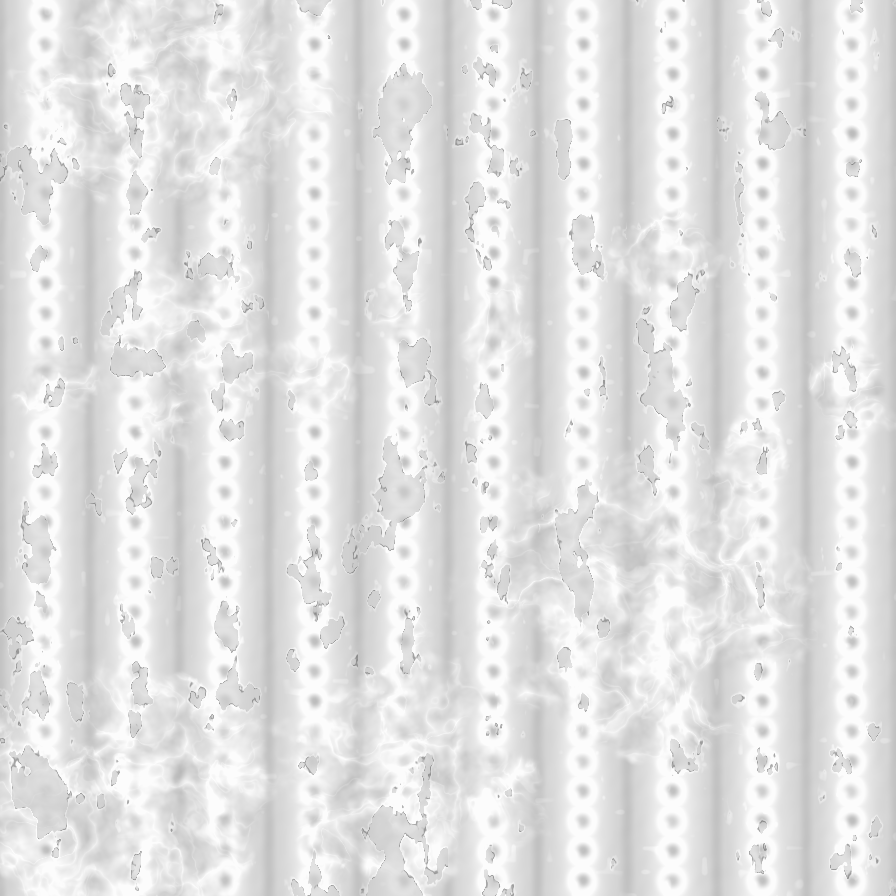
Write a Shadertoy shader that draws this texture map.

```glsl
const float COLUMNS = 10.0;
const float ROWS = 30.0;

float hash(vec2 p) {
    vec3 h = fract(p.xyx * 0.1031);
    h += dot(h, h.yzx + 33.33);
    return fract((h.x + h.y) * h.z);
}

float noise(vec2 p) {
    vec2 i = floor(p), f = fract(p);
    f = f * f * (3.0 - 2.0 * f);
    return mix(mix(hash(i), hash(i + vec2(1, 0)), f.x),
               mix(hash(i + vec2(0, 1)), hash(i + vec2(1, 1)), f.x), f.y);
}

float fbm(vec2 p) {
    float sum = 0.0, amp = 0.53;
    for (int i = 0; i < 4; i++) {
        sum += amp * noise(p);
        p = mat2(1.6, 1.2, -1.2, 1.6) * p + 17.3;
        amp *= 0.5;
    }
    return sum;
}

float bell(float x, float width) {
    return exp(-x * x / (width * width));
}

// Gap between the nearest two cell points; zero on cell borders
float cellGap(vec2 p) {
    vec2 id = floor(p);
    float first = 8.0, second = 8.0;
    for (int y = -1; y <= 1; y++)
    for (int x = -1; x <= 1; x++) {
        vec2 c = id + vec2(x, y);
        float d = length(c + vec2(hash(c), hash(c + 41.7)) - p);
        second = min(second, max(first, d));
        first = min(first, d);
    }
    return second - first;
}

float patchCover(vec2 p, vec2 center, float radius) {
    return 1.0 - length(p - center) / radius;
}

// Broad worn regions, plus small ones scattered along the columns
float crustMask(vec2 p) {
    float cover = patchCover(p, vec2(0.73, 0.34), 0.18);
    cover = max(cover, patchCover(p, vec2(0.20, 0.92), 0.17));
    cover = max(cover, patchCover(p, vec2(0.13, 0.08), 0.17));
    cover = max(cover, patchCover(p, vec2(0.45, 0.14), 0.13));
    cover = max(cover, patchCover(p, vec2(0.21, 0.62), 0.09));
    for (float i = 0.0; i < COLUMNS; i++) {
        vec2 center = vec2((i + 0.5) / COLUMNS, hash(vec2(i, 7.0)));
        cover = max(cover, patchCover(p, center, 0.03 + 0.04 * hash(vec2(i, 19.0))));
    }
    return smoothstep(0.0, 0.35, cover + 1.5 * (fbm(p * 17.0) - 0.5));
}

// Pale veins around smooth grey hollows
float crustTone(vec2 p) {
    vec2 warp = vec2(fbm(p * 15.0), fbm(p * 15.0 + 53.0)) - 0.5;
    float gap = cellGap(p * 12.0 + warp * 2.2);
    float relief = fbm(p * 30.0 + warp) - fbm(p * 30.0 + warp + vec2(0.25, -0.2));
    float crease = bell(fbm(p * 24.0 + warp * 3.0) - 0.5, 0.035);
    return 0.895 + 0.085 * exp(-gap * 8.0) + 0.045 * crease
         - 0.055 * smoothstep(0.1, 0.6, gap) + 0.28 * relief;
}

// Corrugation: pale crest at zero, dark groove at one half
float foldTone(float d) {
    return 0.928 - 0.095 * smoothstep(0.07, 0.42, d) - 0.07 * smoothstep(0.39, 0.5, d);
}

// Bright scalloped chain with a shaded dimple; q spans one row spacing
float beadTone(vec2 q, float variation) {
    float r = length(q);
    float chain = 0.025 * bell(q.x, 0.5) + 0.065 * bell(r - 0.43, 0.14);
    vec2 shift = vec2(0.05, 0.04) * (variation - 0.3);
    float dimple = smoothstep(0.32, 0.04, length(q - shift));
    float glint = bell(length(q - vec2(-0.17, -0.07)), 0.13);
    return chain - (0.12 + 0.10 * variation) * dimple + 0.07 * glint;
}

// Positive inside flaked paint, which clings to the crests
float chipField(vec2 p, float x, float column) {
    float gate = noise(vec2(column * 7.3, p.y * 8.0)) - 0.5;
    return fbm(p * vec2(46.0, 27.0) + 9.0) + 0.36 * gate - 0.15 * abs(x) - 0.61;
}

void mainImage(out vec4 fragColor, in vec2 fragCoord) {
    vec2 p = fragCoord / iResolution.xy;
    vec2 grid = vec2(COLUMNS, ROWS);
    vec2 id = floor(p * grid);
    vec2 cell = fract(p * grid) - 0.5;
    vec2 q = cell * vec2(ROWS / COLUMNS, 1.0);

    // Folds and beads
    float wobble = 0.05 * (noise(p * vec2(30.0, 9.0)) - 0.5);
    float tone = foldTone(abs(cell.x) + wobble * smoothstep(0.5, 0.3, abs(cell.x)));
    tone += beadTone(q, hash(id));

    // Faint surface marks
    vec2 fine = p * vec2(90.0, 65.0);
    tone += 0.018 * (noise(fine) - noise(fine + vec2(0.4, -0.3)));
    tone += 0.045 * smoothstep(0.86, 0.97, noise(p * 75.0 + 31.0));

    // Crust
    tone = mix(tone, crustTone(p) + 0.35 * (tone - 0.88), 0.85 * crustMask(p));

    // Chips with pale rims and broken dark outlines
    float chip = chipField(p, q.x, id.x);
    float inside = smoothstep(-0.008, 0.008, chip);
    float speckle = smoothstep(0.4, 0.65, noise(p * 190.0));
    tone += 0.06 * smoothstep(-0.07, -0.01, chip) * (1.0 - inside);
    tone = mix(tone, 0.82 + 0.25 * (tone - 0.88), 0.8 * inside);
    tone -= 0.24 * speckle * bell(chip - 0.005, 0.012);

    fragColor = vec4(vec3(clamp(tone, 0.0, 0.99)), 1.0);
}
```
